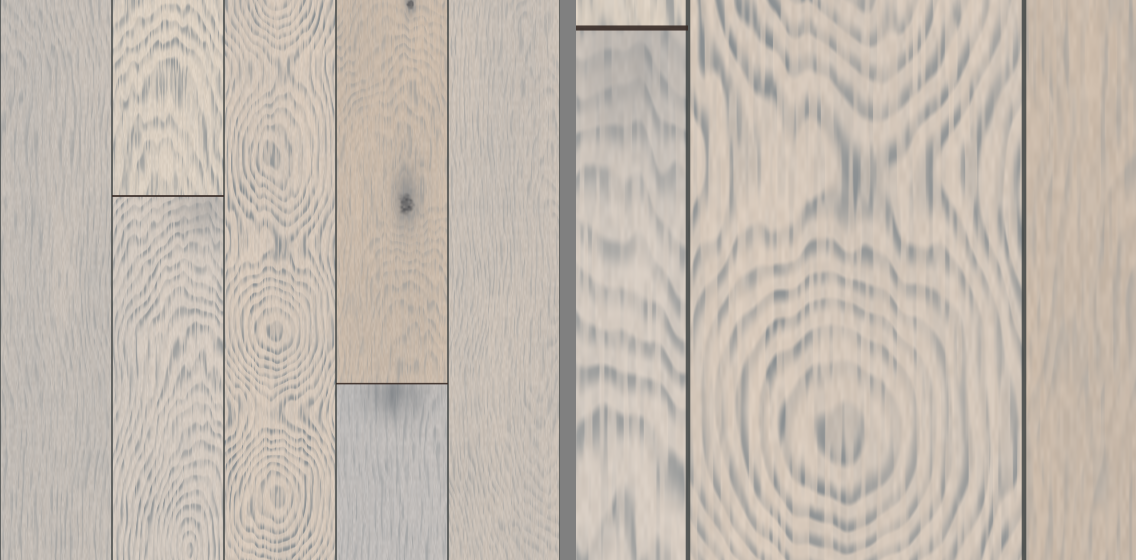
Left, the full canvas; right, a detail of the centre.
Write a WebGL 2 fragment shader that draws this texture.

```glsl
#version 300 es
precision highp float;
// Whitewashed oak floor: five columns of staggered planks with ring grain, pores and knots.

uniform vec2 u_resolution;
out vec4 fragColor;

const float COLUMNS = 5.0;
const vec3 GRAIN_INK = vec3(0.54, 0.56, 0.57);
const vec3 STAIN = vec3(0.47, 0.49, 0.51);
const vec3 KNOT_CORE = vec3(0.32, 0.32, 0.33);
const vec3 SEAM = vec3(0.25, 0.27, 0.27);
const vec3 JOINT = vec3(0.22, 0.17, 0.15);

// Boards 0-4 are the columns; 5 and 6 lie below the joints of columns 1 and 3.
const vec3 TINTS[7] = vec3[7](
    vec3(0.785, 0.755, 0.725), vec3(0.865, 0.820, 0.765), vec3(0.850, 0.795, 0.740),
    vec3(0.805, 0.740, 0.675), vec3(0.805, 0.765, 0.725), vec3(0.840, 0.800, 0.760),
    vec3(0.765, 0.750, 0.740));

// Per board: ring axis across the plank, rings per unit, depth slope, depth wave.
const vec4 CUTS[7] = vec4[7](
    vec4(-0.05, 95.0, 0.08, 0.0), vec4(0.10, 88.0, 0.16, 0.0),
    vec4(0.10, 92.0, 0.0, 0.033), vec4(0.12, 135.0, 0.22, 0.0),
    vec4(0.18, 125.0, -0.18, 0.0), vec4(0.14, 95.0, 0.36, 0.0),
    vec4(0.22, 85.0, 0.10, 0.0));
const float CONTRAST[7] = float[7](0.30, 0.55, 0.72, 0.28, 0.26, 0.65, 0.36);

float hash(vec2 p) {
    return fract(sin(dot(p, vec2(127.1, 311.7))) * 43758.5453);
}

float noise(vec2 p) {
    vec2 i = floor(p), f = fract(p);
    f = f * f * (3.0 - 2.0 * f);
    return mix(mix(hash(i), hash(i + vec2(1, 0)), f.x),
               mix(hash(i + vec2(0, 1)), hash(i + vec2(1, 1)), f.x), f.y);
}

// Soft elliptical spot, 1 at its centre.
float spot(vec2 p, vec2 center, vec2 size) {
    vec2 q = (p - center) / size;
    return exp(-dot(q, q));
}

// Coverage of a line at distance d, smoothed over one pixel.
float line(float d, float halfWidth, float pixel) {
    return 1.0 - smoothstep(halfWidth - 0.5 * pixel, halfWidth + 0.5 * pixel, d);
}

// Growth rings of a log cut lengthwise: arches and ovals where the cut depth varies.
float rings(vec2 p, vec4 cut, float seed, float bulge) {
    float drift = 0.05 * (noise(vec2(seed, p.y * 4.0)) - 0.5);
    float depth = 0.06 + cut.z * (p.y - 0.2) - cut.w * cos((p.y - 0.72) * 20.3)
                + 0.035 * (noise(vec2(seed + 7.0, p.y * 7.0)) - 0.5);
    float wobble = 0.016 * (noise(p * vec2(22.0, 9.0) + seed) - 0.5)
                 + 0.007 * (noise(p * vec2(90.0, 22.0) + seed) - 0.5);
    float radius = length(vec2(p.x - cut.x - drift, depth)) + wobble + bulge;
    float phase = fract(radius * cut.y);
    return smoothstep(0.25, 0.75, phase) * (1.0 - smoothstep(0.78, 1.0, phase));
}

// Bleached wood of one board, with ink-coloured grain and fine open pores.
vec3 wood(vec2 p, vec3 tint, vec4 cut, float contrast, float seed, float bulge) {
    float fibre = noise(p * vec2(420.0, 28.0) + seed * 13.0);
    float fine = noise(p * vec2(512.0, 130.0) + seed * 5.0);
    float cloud = noise(p * vec2(18.0, 4.0) + seed * 3.0);
    float streak = smoothstep(0.35, 0.8, fibre);
    float patches = 0.5 + 0.8 * noise(p * vec2(30.0, 12.0) + seed);
    float ink = rings(p, cut, seed, bulge) * contrast * patches * (0.35 + 0.65 * streak);
    vec3 color = tint + 0.045 * (fine - 0.5) + 0.03 * (fibre - 0.5);
    color += (cloud - 0.5) * vec3(0.035, 0.025, 0.015);
    return mix(color, GRAIN_INK, clamp(ink + 0.14 * streak, 0.0, 1.0));
}

// Dark core inside a smoky halo stretched along the grain.
vec3 addKnot(vec3 color, vec2 p, vec2 center, float size) {
    vec2 ragged = p + 0.25 * size * (vec2(noise(p * 150.0), noise(p * 150.0 + 40.0)) - 0.5);
    float halo = spot(ragged, center + vec2(0.0, 0.5 * size), size * vec2(1.0, 2.4));
    float core = smoothstep(0.25, 0.8, spot(ragged, center, size * vec2(0.65, 0.9)));
    color = mix(color, STAIN, 0.6 * halo);
    return mix(color, KNOT_CORE, core * (0.35 + 0.6 * noise(p * 230.0)));
}

void main() {
    vec2 uv = gl_FragCoord.xy / u_resolution;
    float pixel = 1.0 / min(u_resolution.x, u_resolution.y);

    // Board layout
    float column = floor(uv.x * COLUMNS);
    bool jointed = mod(column, 2.0) > 0.5;
    float jointY = column < 2.0 ? 0.650 : 0.315;
    bool lower = jointed && uv.y < jointY;
    int board = int(column) + (lower ? (column < 2.0 ? 4 : 3) : 0);
    vec2 local = vec2(uv.x - column / COLUMNS, uv.y);

    // Wood, with grain swelling around the large knot
    vec2 knot = vec2(0.725, 0.635);
    float bulge = board == 3 ? 0.035 * spot(uv, knot, vec2(0.05, 0.09)) : 0.0;
    vec3 color = wood(local, TINTS[board], CUTS[board], CONTRAST[board],
                      float(board) * 3.7 + 1.0, bulge);

    // Knots and smoky stains beneath the joints
    color = addKnot(color, uv, knot, 0.022);
    color = addKnot(color, uv, vec2(0.733, 0.992), 0.011);
    float smoke = 0.5 + 0.7 * noise(uv * vec2(110.0, 22.0));
    if (board == 6) color = mix(color, STAIN, 0.7 * smoke * spot(uv, vec2(0.71, 0.295), vec2(0.05, 0.04)));
    if (board == 5) color = mix(color, STAIN, 0.3 * smoke * spot(uv, vec2(0.36, 0.625), vec2(0.06, 0.05)));

    // Gaps between boards
    float seamDistance = abs(fract(uv.x * COLUMNS + 0.5) - 0.5) / COLUMNS;
    color = mix(color, SEAM, 0.85 * line(seamDistance, 0.0014, pixel));
    if (jointed) color = mix(color, JOINT, 0.9 * line(abs(uv.y - jointY), 0.0015, pixel));
    fragColor = vec4(color, 1.0);
}
```
